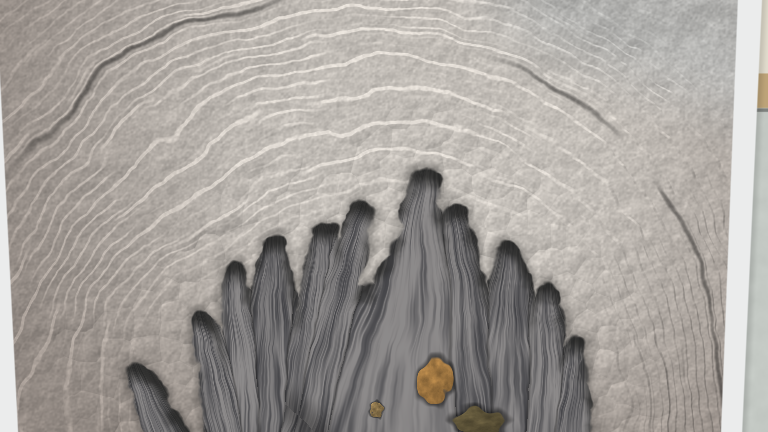
Write a Shadertoy shader that draws this texture.

```glsl
// Terraced grey sand eroded into a dark fan of drainage channels, on a white-edged sheet.
const vec2 CENTER = vec2(0.95, 0.0);
const vec2 LIGHT = vec2(-0.6, 0.8);
const float BUMP_STEP = 0.003, TIP_RADIUS = 0.028;
const vec3 SAND_PALE = vec3(0.775, 0.755, 0.73), SAND_DARK = vec3(0.57, 0.535, 0.51);
const vec3 SAND_COOL = vec3(0.70, 0.705, 0.70), SHADOW = vec3(0.13, 0.13, 0.125);
const vec3 SILT_PALE = vec3(0.55, 0.54, 0.54), SILT_DARK = vec3(0.27, 0.27, 0.285);
const vec3 PAPER = vec3(0.92, 0.925, 0.925), WOOD = vec3(0.74, 0.64, 0.47);
const vec3 WALL_LOW = vec3(0.77, 0.79, 0.77), WALL_TOP = vec3(0.88, 0.86, 0.80);
// Channels: tip x, tip y, sideways lean, spread
const int CHANNELS = 11;
const vec4 CHANNEL[CHANNELS] = vec4[](
    vec4(0.984, 0.583, -0.10, 0.28), vec4(1.053, 0.505, 0.15, 0.15),
    vec4(0.833, 0.500, -0.30, 0.13), vec4(0.752, 0.453, -0.15, 0.12),
    vec4(0.637, 0.425, -0.05, 0.20), vec4(0.551, 0.362, 0.10, 0.15),
    vec4(0.475, 0.255, 0.25, 0.12), vec4(0.324, 0.135, 0.45, 0.18),
    vec4(1.181, 0.418, -0.03, 0.25), vec4(1.262, 0.320, 0.00, 0.18),
    vec4(1.331, 0.195, -0.10, 0.15));

float hash(vec2 p) {
    vec3 q = fract(vec3(p.xyx) * 0.1031);
    q += dot(q, q.yzx + 33.33);
    return fract((q.x + q.y) * q.z);
}
float noise(vec2 p) {
    vec2 i = floor(p), f = fract(p);
    f = f * f * (3.0 - 2.0 * f);
    return mix(mix(hash(i), hash(i + vec2(1, 0)), f.x),
               mix(hash(i + vec2(0, 1)), hash(i + vec2(1, 1)), f.x), f.y);
}
float fbm(vec2 p) {
    float sum = 0.0, amp = 0.5;
    for (int i = 0; i < 4; i++, amp *= 0.5) {
        sum += amp * noise(p);
        p = mat2(1.6, 1.2, -1.2, 1.6) * p + 7.3;
    }
    return sum;
}
// Rounded scales: one dome around each jittered cell point
float scales(vec2 p) {
    float nearest = 2.0;
    for (int k = 0; k < 9; k++) {
        vec2 c = floor(p) + vec2(k % 3 - 1, k / 3 - 1);
        vec2 d = c + vec2(hash(c), hash(c + 41.7)) - p;
        nearest = min(nearest, dot(d, d));
    }
    return 1.0 - nearest;
}
// Signed distance to the eroded hollow, with a scalloped rim
float hollow(vec2 p) {
    p += 0.035 * (vec2(fbm(p * 17.0), fbm(p * 17.0 + 50.0)) - 0.47);
    float dist = (length((p - CENTER) / vec2(0.40, 0.36)) - 1.0) * 0.36;
    for (int i = 0; i < CHANNELS; i++) {
        vec4 c = CHANNEL[i];
        float drop = c.y - p.y, side = p.x - c.x - c.z * drop;
        float body = (abs(side) - TIP_RADIUS - c.w * drop) / sqrt(1.0 + c.w * c.w);
        dist = min(dist, drop > 0.0 ? body : length(vec2(side, drop)) - TIP_RADIUS);
    }
    return dist - 0.012 * (scales(p * 24.0) - 0.75);
}
// Braided silt: streaks follow the nearest fan, creases part the fans
vec3 siltColor(vec2 p) {
    float overhang = smoothstep(-0.025, 0.025, hollow(p + vec2(0.004, 0.035)));
    p.x += 0.035 * (fbm(p * 7.0) - 0.47);
    float best = 9.0, second = 9.0;
    vec2 lane = p;
    for (int i = 0; i < CHANNELS; i++) {
        vec4 c = CHANNEL[i];
        float drop = c.y - p.y + 0.03;
        float across = (p.x - c.x - c.z * drop) / (TIP_RADIUS + c.w * max(drop, 0.0));
        float score = abs(across) + 9.0 * step(drop, 0.0);
        second = min(second, max(best, score));
        if (score < best) { best = score; lane = vec2(across + float(i) * 9.7, drop); }
    }
    float streak = 0.4 * noise(lane * vec2(5, 4)) + 0.25 * noise(lane * vec2(34, 12))
                 + 0.35 * (1.0 - abs(2.0 * noise(lane * vec2(13, 6) + 3.0) - 1.0));
    vec3 col = mix(SILT_DARK, SILT_PALE, smoothstep(0.15, 0.8, streak));
    col *= 0.7 + 0.3 * smoothstep(0.0, 0.14, second - best);
    return mix(col, SHADOW, 0.82 * overhang);
}
float arcRadius(vec2 p) {
    vec2 q = p - CENTER;
    q.x *= mix(0.9, 1.22, smoothstep(-0.3, 0.3, q.x));
    return length(q) + 0.10 * (fbm(p * 3.5) - 0.47) + 0.025 * (fbm(p * 15.0) - 0.47);
}
float terrace(float t, float lip) { t = fract(t); return t * (1.0 - smoothstep(lip, 1.0, t)); }
float relief(vec2 p, float nearRim) {
    float r = arcRadius(p), broken = smoothstep(0.3, 0.65, noise(p * 6.0 + 11.0));
    float layers = smoothstep(0.45, 0.75, r) * (1.0 - 0.6 * smoothstep(1.05, 1.2, r));
    float steps = terrace(r * 15.0, 0.86) * broken + 0.45 * terrace(r * 37.0, 0.75) * (1.2 - broken);
    return 0.009 * layers * steps + 0.012 * fbm(p * 24.0)
         + 0.010 * nearRim * scales(p * 21.0 + 0.6 * fbm(p * 9.0));
}
vec3 sandColor(vec2 p, float rim) {
    float glow = 1.0 - smoothstep(0.25, 1.15, length((p - vec2(1.0, 0.72)) * vec2(0.92, 1.0)));
    float cool = smoothstep(0.75, 1.0, p.y + 0.35 * (p.x - 1.3)) * smoothstep(1.0, 1.3, p.x);
    float ripple = noise(vec2(p.x * 3.0, p.y * 22.0 + 5.0 * fbm(p * 3.0))) - 0.5;
    vec3 col = mix(mix(SAND_DARK, SAND_PALE, glow), SAND_COOL + 0.12 * ripple, 0.8 * cool);
    float nearRim = 1.0 - smoothstep(0.06, 0.26, rim);
    float slope = relief(p, nearRim) - relief(p + LIGHT * BUMP_STEP, nearRim);
    col *= 1.0 + clamp(slope * 85.0, -0.32, 0.16);
    // One long crack on each flank
    float dx = p.x - CENTER.x, gap = abs(arcRadius(p) - (dx < 0.0 ? 1.04 : 0.905));
    float crack = (1.0 - smoothstep(0.001, 0.010, gap)) * smoothstep(0.12, 0.35, abs(dx));
    col *= 1.0 - 0.38 * crack * smoothstep(0.2, 0.6, noise(p * 8.0));
    return col * (0.95 + 0.10 * noise(p * 170.0)) * (0.8 + 0.2 * smoothstep(0.0, 0.025, rim));
}
vec3 stone(vec3 col, vec2 p, vec2 at, vec2 size, vec3 tint) {
    vec2 q = (p - at) / size;
    float edge = length(q) - 1.0 + 0.6 * (noise(q * 1.8 + at * 31.0) - 0.5);
    vec3 lit = tint * (0.65 + 0.6 * fbm(q * 2.5 + 8.0) + 0.18 * dot(q, LIGHT));
    return mix(lit, col * (0.55 + 0.45 * smoothstep(0.0, 0.35, edge)), smoothstep(-0.04, 0.04, edge));
}
void mainImage(out vec4 fragColor, in vec2 fragCoord) {
    vec2 p = fragCoord / iResolution.y;
    float aa = 1.0 / iResolution.y, rim = hollow(p);
    vec3 col = mix(siltColor(p), sandColor(p, max(rim, 0.0)), smoothstep(-0.004, 0.004, rim));
    col = stone(col, p, vec2(1.002, 0.118), vec2(0.040, 0.048), vec3(0.66, 0.49, 0.27));
    col = stone(col, p, vec2(1.110, 0.022), vec2(0.056, 0.034), vec3(0.38, 0.34, 0.23));
    col = stone(col, p, vec2(0.873, 0.052), vec2(0.015, 0.017), vec3(0.55, 0.46, 0.30));
    // Paper margins, then the wall with its wooden rail
    float inner = min(p.x - 0.042 + 0.051 * p.y, 1.669 + 0.039 * p.y - p.x);
    float outer = p.x - 1.718 - 0.046 * p.y;
    col = mix(PAPER, col, smoothstep(-aa, aa, inner));
    vec3 wall = mix(WALL_LOW + 0.05 * (fbm(p * 30.0) - 0.5), WALL_TOP, smoothstep(0.80, 0.82, p.y));
    wall = mix(WOOD, wall, smoothstep(-aa, aa, abs(p.y - 0.79) - 0.04));
    wall *= 0.65 + 0.35 * smoothstep(0.002, 0.006, abs(p.y - 0.745));
    col = mix(col, wall * (0.88 + 0.12 * smoothstep(0.0, 0.02, outer)), smoothstep(-aa, aa, outer));
    fragColor = vec4(col, 1.0);
}
```
